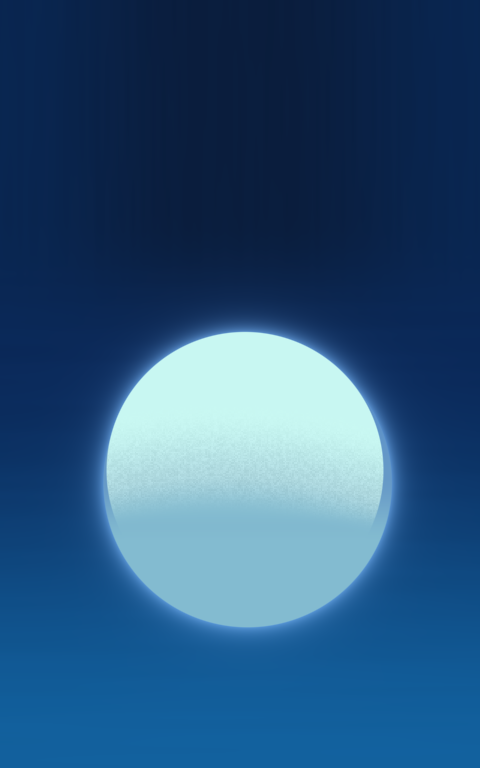
Reproduce this background procedurally as a Shadertoy shader.

```glsl
// A pale moon glowing over a deep blue gradient that brightens downward.
// Two offset discs form the moon: a mint face fades through grain into a
// blue base disc, and a distance-based halo surrounds their union.

#define FACE_CENTER vec2(0.319, 0.3875)
#define FACE_RADIUS 0.1803
#define BASE_CENTER vec2(0.3225, 0.371)
#define BASE_RADIUS 0.1878
#define GLOW_TIGHT 0.011
#define GLOW_WIDE 0.034
#define GRAIN_CELLS 512.0
#define GRAIN_AMOUNT 0.035
#define STREAK_AMOUNT 0.006

const vec3 NIGHT = vec3(0.038, 0.115, 0.240);
const vec3 NIGHT_SIDE = vec3(0.036, 0.148, 0.315);
const vec3 DUSK = vec3(0.040, 0.160, 0.350);
const vec3 SEA = vec3(0.070, 0.380, 0.620);
const vec3 MINT = vec3(0.785, 0.970, 0.948);
const vec3 SILVER = vec3(0.670, 0.835, 0.865);
const vec3 BASE_BLUE = vec3(0.515, 0.735, 0.815);
const vec3 RIM_BLUE = vec3(0.400, 0.600, 0.780);
const vec3 GLOW = vec3(0.430, 0.670, 0.930);

float hash(vec2 p) {
    return fract(sin(dot(p, vec2(127.1, 311.7))) * 43758.5453);
}

float noise(vec2 p) {
    vec2 cell = floor(p);
    vec2 f = fract(p);
    f = f * f * (3.0 - 2.0 * f);
    float low = mix(hash(cell), hash(cell + vec2(1.0, 0.0)), f.x);
    float high = mix(hash(cell + vec2(0.0, 1.0)), hash(cell + 1.0), f.x);
    return mix(low, high, f.y);
}

// Sky: dark centre at the top, brighter blue toward the bottom.
vec3 sky(vec2 p, float aspect) {
    float side = smoothstep(0.15, 1.0, abs(p.x / aspect - 0.5) * 2.0);
    vec3 color = mix(NIGHT, NIGHT_SIDE, side);
    color = mix(color, DUSK, smoothstep(0.72, 0.50, p.y));
    color = mix(color, SEA, smoothstep(0.55, 0.0, p.y));

    // Faint vertical streaks above, horizontal ones below.
    float upright = noise(p * vec2(150.0, 7.0)) - 0.5;
    float level = noise(p * vec2(4.0, 90.0)) - 0.5;
    float streak = mix(level, upright, smoothstep(0.55, 0.75, p.y));
    return color + streak * STREAK_AMOUNT * vec3(0.4, 1.0, 1.6);
}

// Mint face passing through silver into the blue of the base.
vec3 faceColor(vec2 p) {
    float x = (p.x - FACE_CENTER.x) / FACE_RADIUS;
    float y = p.y + 0.022 * x * x + 0.008 * x;
    float speckle = 0.6 * hash(floor(p * GRAIN_CELLS))
                  + 0.4 * noise(p * GRAIN_CELLS * 0.5) - 0.5;
    float band = smoothstep(0.33, 0.37, y) * smoothstep(0.48, 0.40, y);
    vec3 color = mix(BASE_BLUE, SILVER, smoothstep(0.325, 0.385, y));
    color = mix(color, MINT, smoothstep(0.36, 0.465, y));
    return color + speckle * band * GRAIN_AMOUNT * 2.0;
}

void mainImage(out vec4 fragColor, in vec2 fragCoord) {
    vec2 p = fragCoord / iResolution.y;
    float aspect = iResolution.x / iResolution.y;
    float edge = 0.9 / iResolution.y;

    float faceDist = length(p - FACE_CENTER) - FACE_RADIUS;
    float baseDist = length(p - BASE_CENTER) - BASE_RADIUS;
    float outside = max(min(faceDist, baseDist), 0.0);

    // Halo: a tight bright rim and a soft wide spread.
    float glow = 0.62 * exp(-outside / GLOW_TIGHT)
               + 0.13 * exp(-outside / GLOW_WIDE);
    vec3 color = mix(sky(p, aspect), GLOW, glow);

    // Base disc, with a bluer crescent where it leaves the face.
    vec3 baseColor = mix(BASE_BLUE, RIM_BLUE, smoothstep(0.29, 0.38, p.y));
    float baseMask = smoothstep(edge, -edge, baseDist);
    baseMask *= 1.0 - 0.6 * smoothstep(0.38, 0.47, p.y);
    color = mix(color, baseColor, baseMask);

    // Lit face, dissolving downward into the base.
    float faceMask = smoothstep(edge, -edge, faceDist);
    faceMask *= smoothstep(0.285, 0.335, p.y);
    color = mix(color, faceColor(p), faceMask);

    fragColor = vec4(clamp(color, 0.0, 1.0), 1.0);
}
```
